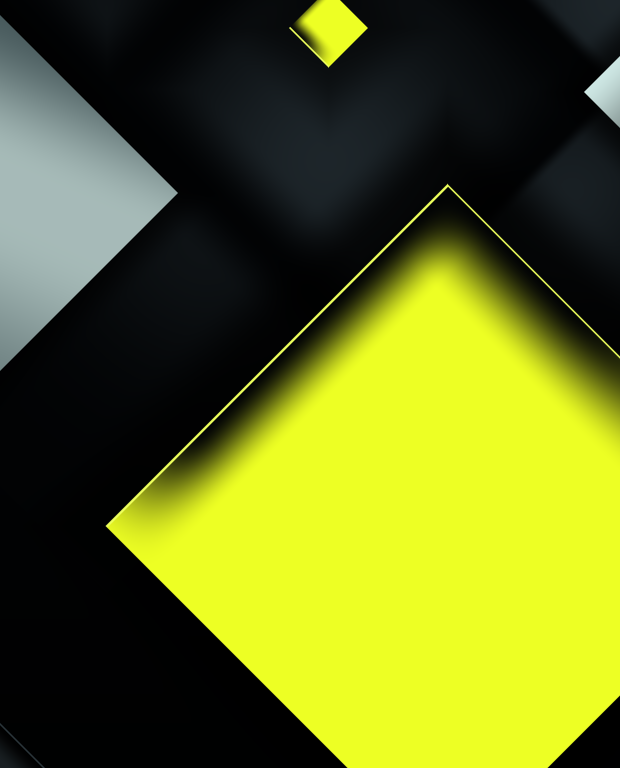
A WebGL 1 fragment shader for this background:

```glsl
precision highp float;
// Overlapping 45-degree squares: a large lit yellow panel over black tiles,
// with a small yellow chip and silver panels. Each square is a diamond
// distance; soft shadows and glows come from edge depths and gaussians.

uniform vec2 u_resolution;

#define YELLOW vec3(0.93, 1.0, 0.14)
#define RIM_COLOR vec3(0.93, 1.0, 0.36)
#define INK vec3(0.006, 0.011, 0.016)
#define SLATE vec3(0.098, 0.122, 0.134)
#define SILVER vec3(0.65, 0.73, 0.72)
#define STEEL vec3(0.28, 0.35, 0.36)
#define GRID_CENTER vec2(0.4674, 0.884)
#define GRID_RADIUS 0.328
#define RIM_WIDTH 0.0031
#define SHADOW_DEPTH 0.087

// Signed distance to a square standing on its corner.
float diamond(vec2 p, vec2 center, float radius) {
  vec2 q = abs(p - center);
  return (q.x + q.y - radius) * 0.70711;
}

// Inward distance from the edge that faces the diagonal direction.
float edgeDepth(vec2 p, vec2 center, float radius, vec2 direction) {
  return (radius - dot(p - center, direction)) * 0.70711;
}

// Antialiased coverage of a signed distance.
float coverage(float d) {
  float pixel = 0.7 / u_resolution.y;
  return 1.0 - smoothstep(-pixel, pixel, d);
}

// Dark grid tile with an off-center glow and a soft border.
vec3 addTile(vec3 color, vec2 p, vec2 cell, vec2 glowAt, float spread,
             float strength, float border) {
  float d = diamond(p, GRID_CENTER + cell * GRID_RADIUS, GRID_RADIUS);
  vec2 offset = (p - glowAt) / spread;
  float glow = strength * exp(-dot(offset, offset));
  glow *= smoothstep(0.0, border, -d);
  return mix(color, INK + SLATE * glow, coverage(d));
}

// Silver face, brightest in a slanted central band.
vec3 silverFace(vec2 p) {
  float slant = 1.0 - p.y - 0.45 * p.x;
  float rise = smoothstep(0.01, 0.21, slant);
  float fall = smoothstep(0.28, 0.53, slant);
  return mix(STEEL, SILVER, rise * (1.0 - 0.62 * fall));
}

// Large panel: inset shadows under both upper edges, then a thin rim.
vec3 panelFace(vec2 p, vec2 center, float radius) {
  float left = edgeDepth(p, center, radius, vec2(-1.0, 1.0));
  float right = edgeDepth(p, center, radius, vec2(1.0, 1.0));
  float lightLeft = smoothstep(0.0, SHADOW_DEPTH, left);
  float lightRight = smoothstep(0.0, SHADOW_DEPTH * 1.25, right);
  lightLeft = mix(lightLeft, 1.0, smoothstep(0.45, 0.65, right));
  lightRight = mix(lightRight, 1.0, smoothstep(0.22, 0.65, left));
  vec3 face = mix(INK, YELLOW, lightLeft * lightRight);
  float rim = max(coverage(left - RIM_WIDTH),
                  coverage(right - RIM_WIDTH * 0.65));
  return mix(face, RIM_COLOR, rim);
}

// Small chip: shaded at its left corner, rimmed along the lower left.
vec3 chipFace(vec2 p, vec2 center, float radius) {
  float lower = edgeDepth(p, center, radius, vec2(-1.0));
  float upper = edgeDepth(p, center, radius, vec2(-1.0, 1.0));
  float light = smoothstep(0.001, 0.024, lower);
  light = mix(light, 1.0, smoothstep(0.02, 0.075, upper));
  light *= smoothstep(-0.008, 0.01, upper);
  vec3 face = mix(INK, YELLOW, light);
  return mix(face, RIM_COLOR, coverage(lower - RIM_WIDTH * 0.7));
}

void main() {
  vec2 p = gl_FragCoord.xy / u_resolution.y;
  vec2 panelCenter = vec2(0.5827, 0.3151);
  vec2 chipCenter = vec2(0.4277, 0.9635);
  float panelRadius = 0.4453;
  float chipRadius = 0.0514;
  float panel = diamond(p, panelCenter, panelRadius);
  float chip = diamond(p, chipCenter, chipRadius);
  float silver = diamond(p, vec2(-0.13, 0.7487), 0.3618);
  float sliver = diamond(p, vec2(0.8333, 0.8802), 0.0729);

  // Background tiles
  vec3 color = INK * (0.3 + 0.7 * smoothstep(0.0, 0.5, p.y));
  color = addTile(color, p, vec2(-1.0), vec2(0.27, 0.69), 0.17, 0.5, 0.07);
  color = addTile(color, p, vec2(-1.0, 1.0), vec2(0.13, 0.96), 0.12, 0.55, 0.08);
  color = addTile(color, p, vec2(1.0), vec2(0.80, 1.0), 0.18, 1.1, 0.025);
  color = addTile(color, p, vec2(1.0, -1.0), vec2(0.745, 0.753), 0.15, 0.9, 0.02);
  color = addTile(color, p, vec2(0.0), vec2(0.425, 0.79), 0.21, 1.1, 0.09);

  // Shadows cast on the tiles
  color *= mix(0.25, 1.0, smoothstep(0.025, 0.105, panel));
  color *= mix(0.5, 1.0, smoothstep(0.0, 0.08, chip));
  color *= mix(0.35, 1.0, smoothstep(0.0, 0.05, min(silver, sliver)));

  // Lower-left corner tile with a faint rim
  float corner = (p.x + p.y - 0.0573) * 0.70711;
  color = mix(color, SLATE * smoothstep(0.0, 0.035, -corner), coverage(corner));
  color = mix(color, SLATE * 1.7, coverage(abs(corner) - 0.001));

  // Raised panels
  color = mix(color, silverFace(p), coverage(silver));
  vec3 sliverFace = mix(SILVER * 1.25, SILVER * 0.75, smoothstep(0.76, 0.9, p.x + 0.89 - p.y));
  color = mix(color, sliverFace, coverage(sliver));
  color = mix(color, chipFace(p, chipCenter, chipRadius), coverage(chip));
  color = mix(color, panelFace(p, panelCenter, panelRadius), coverage(panel));
  gl_FragColor = vec4(color, 1.0);
}
```
